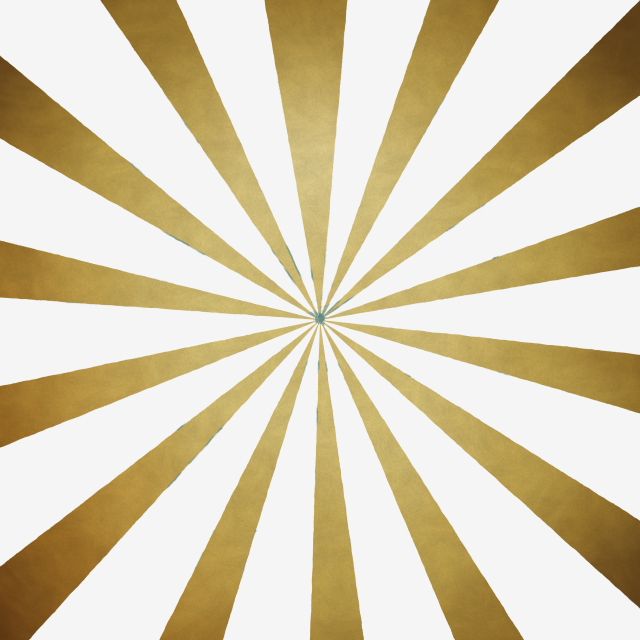
This background is drawn by a WebGL 2 fragment shader. Its source:

```glsl
#version 300 es
precision highp float;
// Retro sunburst: fourteen aged-paper rays on an off-white ground.
// Rays repeat in a slightly warped polar angle; the paper is a radial
// colour ramp disturbed by layered sines, with fine hashed grain.

#define RAYS 14.0
#define FIRST_RAY 0.256
#define HALF_WIDTH 0.0873
#define TOP_EXTRA 0.036
#define MOTTLE 0.045
#define GRAIN 0.035
#define EDGE_WEAR 0.0006

uniform vec2 u_resolution;
out vec4 fragColor;

const float TAU = 6.2831853;
const vec3 GROUND = vec3(0.961);
const vec3 CREAM = vec3(0.85, 0.79, 0.57);
const vec3 STRAW = vec3(0.79, 0.71, 0.43);
const vec3 OCHRE = vec3(0.70, 0.59, 0.28);
const vec3 BRONZE = vec3(0.57, 0.44, 0.17);
const vec3 UMBER = vec3(0.36, 0.24, 0.09);
const vec3 TEAL = vec3(0.30, 0.48, 0.45);

float hash(vec2 p) {
    p = fract(p * vec2(0.1031, 0.1137));
    p += dot(p, p.yx + 33.33);
    return fract((p.x + p.y) * p.x * 17.0);
}

// Layered, rotated and warped sines, roughly -1 to 1
float layeredSines(vec2 p) {
    const mat2 turn = mat2(0.8, 0.6, -0.6, 0.8);
    float sum = 0.0, amplitude = 0.6;
    for (int i = 0; i < 6; i++) {
        p = turn * p * 1.75 + 1.3;
        p += 0.7 * sin(p.yx * 0.8);
        sum += amplitude * sin(p.x) * cos(p.y);
        amplitude *= 0.68;
    }
    return sum;
}

// Signed distance to the nearest ray edge, positive inside a ray
float rayDistance(vec2 p) {
    float angle = atan(p.y, p.x);
    float warp = 0.0166 + 0.0253 * cos(angle - 3.316)
               + 0.007 * cos(3.0 * (angle - 0.12));
    float pitch = TAU / RAYS;
    float turns = (angle - FIRST_RAY - warp) / pitch;
    float offset = abs(fract(turns + 0.5) - 0.5) * pitch;
    float topRay = step(abs(angle - 1.6), 0.2);
    return length(p) * sin(HALF_WIDTH + TOP_EXTRA * topRay - offset);
}

vec3 paper(vec2 p) {
    float blotch = layeredSines(p * 5.0);
    float t = length((p - vec2(0.0, -0.01)) * vec2(1.03, 0.97));
    t += MOTTLE * blotch;
    vec3 color = mix(STRAW, OCHRE, smoothstep(0.16, 0.42, t));
    color = mix(color, BRONZE, smoothstep(0.38, 0.55, t));
    color = mix(color, UMBER, smoothstep(0.52, 0.71, t));

    // Pale patch above the centre, warmer stain at lower left
    vec2 patchOffset = (p - vec2(-0.02, 0.25)) / vec2(0.16, 0.13);
    color = mix(color, CREAM, 0.65 * exp(-dot(patchOffset, patchOffset)));
    float stain = smoothstep(0.2, 0.7, -p.x - 0.5 * p.y);
    color *= mix(vec3(1.0), vec3(1.04, 0.93, 0.80), stain);

    // Paper fibres and grain
    float fibre = layeredSines(p * vec2(38.0, 46.0));
    float grain = hash(floor(p * 380.0) + 500.0) - 0.5;
    return color * (1.0 + GRAIN * (fibre + grain));
}

void main() {
    float scale = min(u_resolution.x, u_resolution.y);
    vec2 p = (gl_FragCoord.xy - 0.5 * u_resolution) / scale;
    float pixel = 1.0 / scale;
    float radius = length(p);

    // Rays with slightly worn edges
    float edge = rayDistance(p);
    edge += EDGE_WEAR * layeredSines(p * 60.0) * smoothstep(0.02, 0.1, radius);
    float inside = smoothstep(-0.7 * pixel, 0.7 * pixel, edge);
    vec3 color = mix(GROUND, paper(p), inside);

    // Broken teal fringe along the edges
    float flecks = smoothstep(0.45, 0.9, layeredSines(p * 11.0 + 4.0));
    float fringe = 1.0 - smoothstep(0.0004, 0.0022, abs(edge));
    color = mix(color, TEAL, 0.6 * fringe * flecks * smoothstep(0.5, 0.3, radius));

    // Ragged knot where the rays meet
    float knot = radius + 0.004 * layeredSines(p * 130.0);
    color = mix(color, TEAL, 0.8 * (1.0 - smoothstep(0.003, 0.011, knot)));

    fragColor = vec4(clamp(color, 0.0, 1.0), 1.0);
}
```
